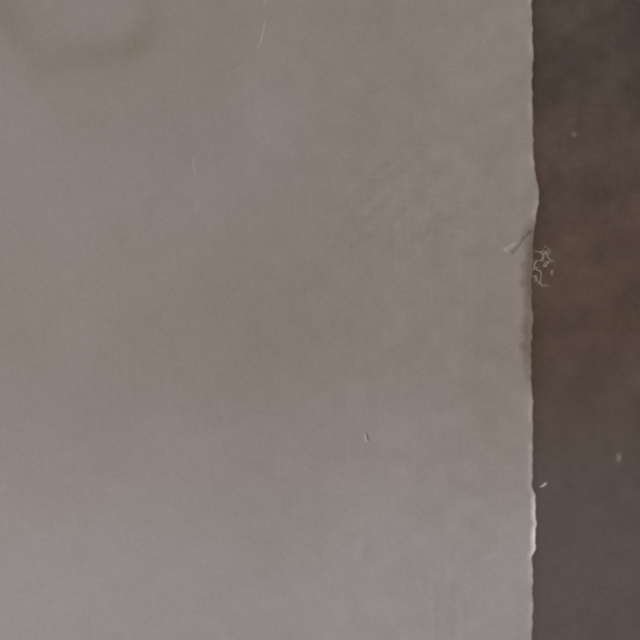
Give the GLSL for this texture, as a WebGL 1 fragment shader.

```glsl
precision highp float;
// Worn plaster wall: a pale field with soft stains and a dark painted strip at right.
// Vertical gradients set the base tones, value noise mottles them, and distance
// functions place the ragged paint edge, rings, chips, scratches and dents.
uniform vec2 u_resolution;

float hash(vec2 p) {
  return fract(sin(dot(p, vec2(127.1, 311.7))) * 43758.5453);
}

float noise(vec2 p) {
  vec2 i = floor(p), f = fract(p);
  f = f * f * (3.0 - 2.0 * f);
  return mix(mix(hash(i), hash(i + vec2(1.0, 0.0)), f.x),
             mix(hash(i + vec2(0.0, 1.0)), hash(i + 1.0), f.x), f.y);
}

float fbm(vec2 p) {
  float sum = 0.0, amp = 0.5;
  for (int i = 0; i < 5; i++) {
    sum += amp * noise(p);
    p = p * 2.03 + 17.3;
    amp *= 0.5;
  }
  return sum;
}

float bell(float x) {
  return exp(-x * x);
}

float blob(vec2 p, vec2 center, vec2 size) {
  vec2 d = (p - center) / size;
  return exp(-dot(d, d));
}

// Soft stroke with a slightly wandering path.
float stroke(vec2 p, vec2 a, vec2 b, float width) {
  p += (vec2(noise(p * 90.0), noise(p * 90.0 + 31.0)) - 0.5) * 0.006;
  vec2 d = b - a;
  float t = clamp(dot(p - a, d) / dot(d, d), 0.0, 1.0);
  return bell(length(p - a - d * t) / width);
}

// Smooth window along y between two heights.
float span(float y, float low, float high, float soft) {
  return smoothstep(low - soft, low + soft, y) * (1.0 - smoothstep(high - soft, high + soft, y));
}

float edgeX(float y) {
  float wobble = (noise(vec2(y * 22.0, 3.0)) - 0.5) * 0.003 + (noise(vec2(y * 110.0, 8.0)) - 0.5) * 0.002;
  return 0.832 + wobble + 0.010 * bell((y - 0.695) / 0.045) + 0.006 * span(y, 0.135, 0.232, 0.008);
}

vec3 wallColor(vec2 p) {
  // Broad light: brighter toward the foot and the left side
  vec3 c = mix(vec3(0.571, 0.545, 0.538), vec3(0.528, 0.488, 0.466), smoothstep(0.0, 0.48, p.y));
  c += vec3(0.020, 0.018, 0.020) * (1.0 - smoothstep(0.0, 0.32, p.x)) * span(p.y, 0.0, 0.85, 0.2);
  c += vec3(0.008, 0.009, 0.013) * blob(p, vec2(0.38, 0.80), vec2(0.20, 0.17));
  c -= vec3(0.003, 0.004, 0.010) * blob(p, vec2(0.42, 0.52), vec2(0.32, 0.12));
  c -= vec3(0.008, 0.006, 0.014) * blob(p, vec2(0.65, 0.90), vec2(0.15, 0.14));
  c -= vec3(0.010, 0.012, 0.022) * blob(p, vec2(0.78, 0.39), vec2(0.05, 0.16));

  // Mottling and fine grain
  c += (fbm(p * vec2(7.0, 6.0)) - 0.48) * vec3(0.030, 0.032, 0.040);
  c += (fbm(p * 38.0 + 9.0) - 0.48) * 0.026 * (0.5 + smoothstep(0.25, 0.8, p.x));
  c += (noise(p * 230.0) - 0.5) * 0.013 + (noise(p * 410.0) - 0.5) * 0.012;

  // Damp ring and broken arc along the top
  float ring = length(p - vec2(0.13, 1.035)) + (fbm(p * 13.0) - 0.5) * 0.045;
  float ringFade = 0.35 + 0.9 * noise(p * 15.0 + 5.0);
  c -= vec3(0.030, 0.031, 0.045) * bell((ring - 0.135) / 0.027) * ringFade;
  vec2 q = p - vec2(0.312, 0.974);
  float arc = length(q) - 0.1016 + (noise(p * 45.0) - 0.5) * 0.009;
  float arcFade = smoothstep(0.03, 0.10, q.x) * smoothstep(0.2, 0.7, noise(p * 50.0 + 2.0));
  c += vec3(0.055, 0.050, 0.036) * bell(arc / 0.0020) * arcFade;
  c -= vec3(0.008, 0.008, 0.018) * blob(p, vec2(0.35, 0.94), vec2(0.06, 0.08));

  // Rough relief patch and faint vertical streaks
  float relief = fbm(p * 34.0) - fbm(p * 34.0 + vec2(0.14, -0.14));
  c += relief * 0.10 * blob(p, vec2(0.66, 0.67), vec2(0.13, 0.09));
  c += (noise(vec2(p.x * 110.0, p.y * 7.0)) - 0.5) * 0.026 * blob(p, vec2(0.70, 0.06), vec2(0.04, 0.07));
  c += 0.030 * stroke(p, vec2(0.304, 0.75), vec2(0.309, 0.66), 0.0017) * smoothstep(0.3, 0.7, noise(p * 55.0));

  // Dents, each lit on one side and shaded on the other
  c += 0.08 * stroke(p, vec2(0.569, 0.319), vec2(0.574, 0.313), 0.0022);
  c -= 0.10 * stroke(p, vec2(0.573, 0.322), vec2(0.578, 0.315), 0.0019);
  c += 0.020 * (blob(p, vec2(0.562, 0.144), vec2(0.009, 0.012)) - blob(p, vec2(0.573, 0.137), vec2(0.009, 0.012)));
  c += 0.07 * stroke(p, vec2(0.792, 0.611), vec2(0.801, 0.619), 0.0035);
  c -= 0.07 * stroke(p, vec2(0.799, 0.606), vec2(0.828, 0.638), 0.0030);
  return c;
}

vec3 stripColor(vec2 p) {
  vec3 c = mix(vec3(0.345, 0.307, 0.297), vec3(0.320, 0.265, 0.233), smoothstep(0.10, 0.50, p.y));
  c = mix(c, vec3(0.298, 0.253, 0.233), smoothstep(0.60, 0.95, p.y));
  float smear = fbm(vec2(p.x * 16.0 - p.y * 7.0, p.y * 15.0 + p.x * 5.0));
  c += (smear - 0.48) * vec3(0.070, 0.066, 0.062) * smoothstep(0.0, 0.65, p.y);
  c += (fbm(p * 45.0) - 0.48) * 0.055 * (0.5 + 0.5 * smoothstep(0.3, 0.8, p.y));
  c += (noise(p * 230.0) - 0.5) * 0.014;
  c += 0.13 * blob(p, vec2(0.967, 0.285), vec2(0.004, 0.007));
  c += 0.09 * blob(p, vec2(0.897, 0.790), vec2(0.004, 0.004));
  return c + 0.28 * stroke(p, vec2(0.846, 0.239), vec2(0.850, 0.245), 0.0022);
}

void main() {
  vec2 p = gl_FragCoord.xy / u_resolution;
  float d = p.x - edgeX(p.y);
  float soft = max(0.0024, 0.8 / u_resolution.x);
  vec3 wall = wallColor(p), strip = stripColor(p);

  // Paint lip: broken pale rim, worn brown rim beside the chip, shadow on the strip
  wall += 0.05 * bell((d + 0.004) / 0.004) * smoothstep(0.3, 0.8, noise(vec2(p.y * 40.0, 1.0)));
  wall += 0.22 * smoothstep(-0.011, -0.002, d) * span(p.y, 0.135, 0.232, 0.014) * (0.5 + 0.6 * noise(p * 60.0));
  float worn = smoothstep(-0.022, -0.001, d + (noise(p * 70.0) - 0.5) * 0.010);
  wall -= vec3(0.12, 0.13, 0.14) * worn * span(p.y, 0.41, 0.645, 0.025);
  strip -= 0.040 * exp(-max(d, 0.0) / 0.006);
  vec3 color = mix(wall, strip, smoothstep(-soft, soft, d));

  // Flaked chip: curled pale fragments just past the edge
  float curl = abs(noise(p * vec2(95.0, 75.0) + 4.0) + 0.4 * noise(p * 190.0) - 0.68);
  float flakes = (1.0 - smoothstep(0.06, 0.22, curl)) * smoothstep(0.2, 0.6, blob(p, vec2(0.848, 0.583), vec2(0.018, 0.033)));
  color = mix(color, vec3(0.51, 0.46, 0.42), flakes * 0.75);
  gl_FragColor = vec4(clamp(color, 0.0, 1.0), 1.0);
}
```
